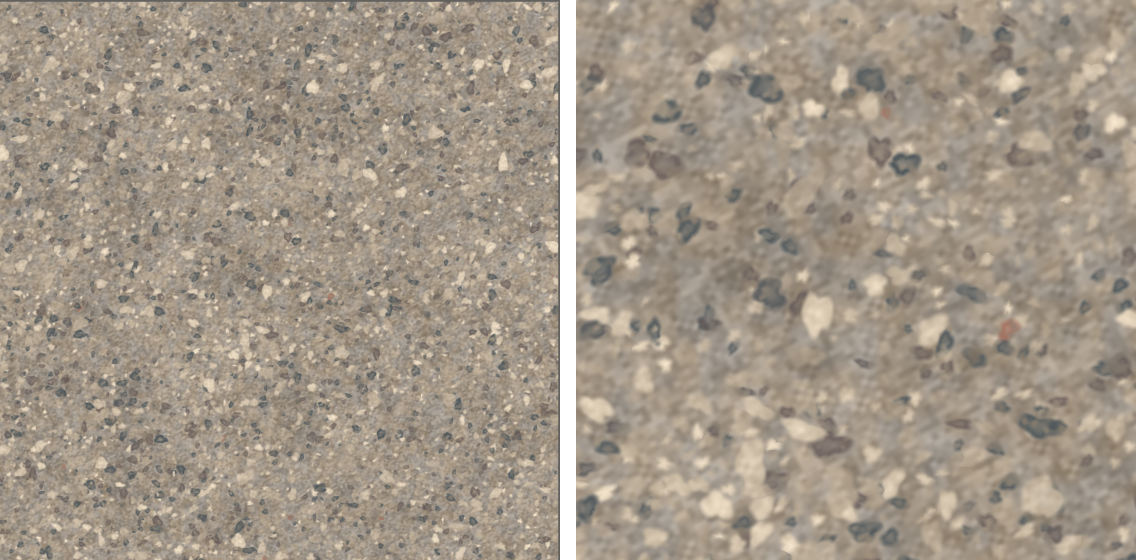
Left: the whole. Right: its middle third, enlarged.
Write a Shadertoy shader that draws this texture.

```glsl
// Fine speckled stone: a sandy taupe slab strewn with cream and slate chips,
// with a thin grey line on its top and right sides. Jittered cells hold wobbly
// ellipses in several sizes; layered value noise grains and mottles them.

const vec3 GROUND      = vec3(0.622, 0.578, 0.524);
const vec3 WARM_SHIFT  = vec3(0.045, 0.010, -0.035);
const vec3 CREAM_DIM   = vec3(0.690, 0.628, 0.545);
const vec3 CREAM_BRIGHT = vec3(0.970, 0.905, 0.805);
const vec3 SLATE       = vec3(0.320, 0.350, 0.360);
const vec3 UMBER       = vec3(0.385, 0.340, 0.330);
const vec3 BRICK       = vec3(0.640, 0.400, 0.330);
const vec3 BORDER      = vec3(0.385, 0.380, 0.370);

const float BORDER_WIDTH  = 0.0030;
const float EDGE_SOFTNESS = 0.0022;  // half width of chip edges
const float TILT          = 0.50;    // mean chip direction, radians
const float TILT_SPREAD   = 2.3;
const float FINE_GRAIN    = 0.145;   // contrast of each noise layer
const float MID_GRAIN     = 0.085;
const float PATCH_GRAIN   = 0.065;
const float BROAD_GRAIN   = 0.045;
const float DRIFT         = 1.2;     // how strongly chips gather
const float TAU           = 6.2831853;

vec3 hash3(vec2 p, float seed) {
    vec3 q = fract(vec3(p.xyx + seed * 7.31) * vec3(0.1031, 0.1030, 0.0973));
    q += dot(q, q.yxz + 33.33);
    return fract((q.xxy + q.yzz) * q.zyx);
}

mat2 rotation(float a) {
    float c = cos(a), s = sin(a);
    return mat2(c, -s, s, c);
}

float valueNoise(vec2 p, float seed) {
    vec2 cell = floor(p), f = fract(p);
    f = f * f * (3.0 - 2.0 * f);
    float low  = mix(hash3(cell, seed).x, hash3(cell + vec2(1, 0), seed).x, f.x);
    float high = mix(hash3(cell + vec2(0, 1), seed).x, hash3(cell + vec2(1, 1), seed).x, f.x);
    return mix(low, high, f.y);
}

// One layer of chips: x = coverage, y = depth inside (0 rim, 1 core), z = random pick.
// A positive lean gathers chips where the drift noise is high, a negative one where low.
vec3 chips(vec2 uv, float count, float density, float lean, float seed) {
    vec2 p = uv * count, home = floor(p);
    float soft = max(EDGE_SOFTNESS, 0.7 / iResolution.y);
    vec3 best = vec3(0.0);
    for (int y = -1; y <= 1; y++)
    for (int x = -1; x <= 1; x++) {
        vec2 cell = home + vec2(x, y);
        vec3 place = hash3(cell, seed);
        float drift = valueNoise(cell / count * 13.0, 3.0) - 0.5;
        float chance = density * (1.0 + lean * DRIFT * drift);
        if (place.z > chance) continue;
        vec3 shape = hash3(cell, seed + 17.0);

        float angle = TILT + (place.z / chance - 0.5) * TILT_SPREAD;
        float stretch = mix(1.0, 1.35, shape.z);
        vec2 d = rotation(angle) * (p - cell - 0.15 - 0.7 * place.xy);
        d *= vec2(1.0 / stretch, stretch);

        float around = atan(d.y, d.x);
        float wobble = 0.13 * sin(2.0 * around + TAU * place.x)
                     + 0.12 * sin(3.0 * around + TAU * place.y)
                     + 0.07 * sin(5.0 * around + TAU * shape.y);
        float radius = mix(0.21, 0.45, shape.x) * (1.0 + wobble);
        float inside = radius - length(d);
        float cover = smoothstep(-soft, soft, inside / count);
        if (cover > best.x)
            best = vec3(cover, clamp(inside / radius, 0.0, 1.0), shape.y);
    }
    return best;
}

vec3 addCream(vec3 color, vec3 chip, float mottle) {
    float glow = chip.z * chip.z;
    vec3 cream = mix(CREAM_DIM, CREAM_BRIGHT, glow * (0.65 + 0.35 * chip.y));
    cream += 0.10 * (mottle - 0.5);
    return mix(color, cream, chip.x * mix(0.65, 0.96, chip.z));
}

vec3 addDark(vec3 color, vec3 chip, float mottle) {
    vec3 mineral = mix(SLATE, UMBER, smoothstep(0.4, 0.7, chip.z));
    mineral = mix(mineral, BRICK, step(0.992, chip.z));
    float ring = mix(1.0, 0.7, smoothstep(0.25, 0.8, chip.y));
    float strength = ring * smoothstep(-0.2, 0.7, mottle);
    return mix(color, mineral, chip.x * strength * mix(1.0, 0.75, chip.z));
}

void mainImage(out vec4 fragColor, in vec2 fragCoord) {
    vec2 uv = fragCoord / iResolution.y;
    vec2 grainUv = rotation(TILT) * uv * vec2(0.9, 1.1);

    // Sandy ground
    float fine    = valueNoise(grainUv * 260.0, 1.0);
    float mid     = valueNoise(grainUv * 110.0, 2.0);
    float patches = valueNoise(uv * 42.0, 6.0);
    float broad   = valueNoise(uv * 13.0, 3.0);
    float warmth  = valueNoise(uv * 75.0, 4.0);
    vec3 color = GROUND + WARM_SHIFT * (warmth - 0.5);
    color += FINE_GRAIN * (fine - 0.5) + MID_GRAIN * (mid - 0.5);
    color += PATCH_GRAIN * (patches - 0.5) + BROAD_GRAIN * (broad - 0.5);

    // Small chips first, larger ones over them
    color = addCream(color, chips(uv, 108.0, 0.22, 1.0, 11.0), fine);
    color = addDark(color, chips(uv, 86.0, 0.13, -1.0, 23.0), fine);
    color = addCream(color, chips(uv, 62.0, 0.28, 1.0, 37.0), fine);
    color = addDark(color, chips(uv, 48.0, 0.15, -1.0, 51.0), fine);
    color = addCream(color, chips(uv, 37.0, 0.18, 1.0, 67.0), fine);

    // Grey line along the top and right sides
    vec2 toSide = (iResolution.xy - fragCoord) / iResolution.y;
    float line = smoothstep(0.5, -0.5, (min(toSide.x, toSide.y) - BORDER_WIDTH) * iResolution.y);
    color = mix(color, BORDER, line);

    fragColor = vec4(clamp(color, 0.0, 1.0), 1.0);
}
```
